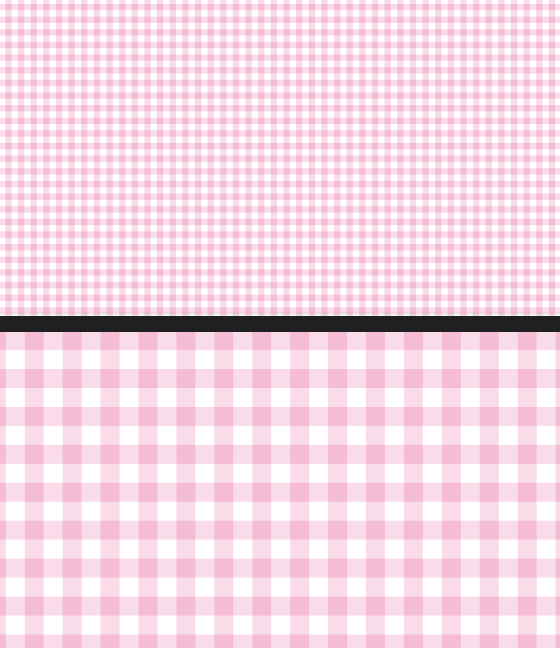
Top: the whole. Bottom: its middle third, enlarged.
Give the GLSL for this pattern, as a WebGL 1 fragment shader.

```glsl
precision highp float;

uniform vec2 u_resolution;

const float ROWS = 25.0;                        // repeats per canvas height
const vec2 STRIPE_CENTER = vec2(0.67, 0.44);    // position inside one repeat
const float STRIPE_WIDTH = 0.5;                 // share of one repeat
const vec3 CLOTH = vec3(1.0);
const vec3 TINT = vec3(0.98, 0.86, 0.914);
const float HEM_HEIGHT = 0.011;                 // share of canvas height
const vec3 HEM_SHADE = vec3(0.94, 0.955, 0.95);

// Antialiased coverage of a repeating stripe, one repeat per unit
float stripe(float x, float center, float width, float pixel) {
  float dist = abs(fract(x - center + 0.5) - 0.5);
  return clamp((0.5 * width - dist) / pixel + 0.5, 0.0, 1.0);
}

// Two translucent stripe sets that deepen where they cross
vec3 gingham(vec2 p, vec2 center, float width, float pixel, vec3 cloth, vec3 tint) {
  float warp = stripe(p.x, center.x, width, pixel);
  float weft = stripe(p.y, center.y, width, pixel);
  return cloth * mix(vec3(1.0), tint, warp) * mix(vec3(1.0), tint, weft);
}

// Coverage of the strip along the lower edge
float lowerStrip(float y, float height, float pixel) {
  return clamp((height - y) / pixel + 0.5, 0.0, 1.0);
}

void main() {
  vec2 uv = gl_FragCoord.xy / u_resolution.y;
  float pixel = 1.0 / u_resolution.y;

  vec3 color = gingham(uv * ROWS, STRIPE_CENTER, STRIPE_WIDTH, pixel * ROWS, CLOTH, TINT);

  // Faint grey hem
  color *= mix(vec3(1.0), HEM_SHADE, lowerStrip(uv.y, HEM_HEIGHT, pixel));

  gl_FragColor = vec4(color, 1.0);
}
```
